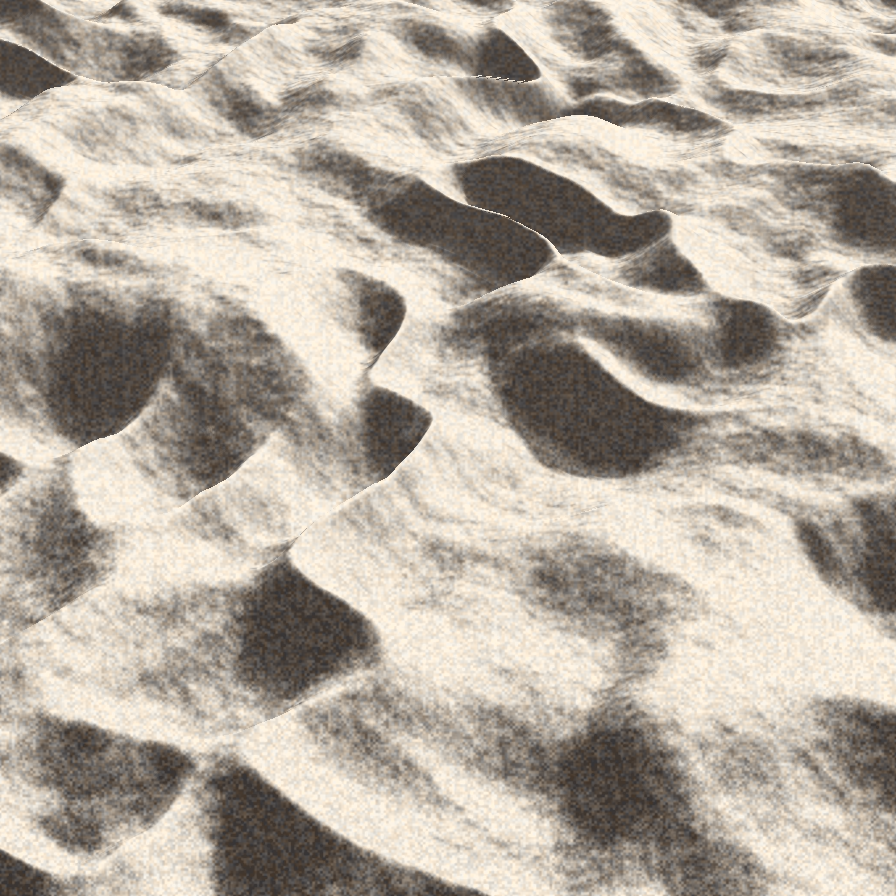
A WebGL 1 fragment shader for this texture:

```glsl
precision highp float;
uniform vec2 u_resolution;

float hash(vec2 p) {
  return fract(sin(dot(p, vec2(127.1, 311.7))) * 43758.5453);
}

float noise(vec2 p) {
  vec2 i = floor(p), f = fract(p);
  f = f * f * f * (f * (f * 6.0 - 15.0) + 10.0);
  return mix(mix(hash(i), hash(i + vec2(1, 0)), f.x),
             mix(hash(i + vec2(0, 1)), hash(i + vec2(1, 1)), f.x), f.y);
}

// Trampled dunes: broad swells, sharp crests and small lumps
float duneHeight(vec2 p) {
  p += 0.28 * vec2(noise(p * 1.7 + 3.0), noise(p * 1.7 + 17.0));
  vec2 turned = mat2(0.8, 0.6, -0.6, 0.8) * p;
  float fold = 2.0 * noise(turned * 2.1 + 9.0) - 1.0;
  float crest = 1.0 - sqrt(fold * fold + 0.006);
  return 0.30 * noise(p * 1.5) + 0.20 * crest + 0.06 * noise(turned * 5.5);
}

float sandHeight(vec2 p) {
  return duneHeight(p) + 0.010 * noise(p * 17.0) + 0.003 * noise(p * 43.0);
}

vec3 sandNormal(vec2 p) {
  float e = 0.008, h = sandHeight(p);
  return normalize(vec3(h - sandHeight(p + vec2(e, 0)), e,
                        h - sandHeight(p + vec2(0, e))));
}

// March between the highest and lowest sand levels, then bisect
vec3 hitSand(vec3 eye, vec3 ray) {
  float near = (eye.y - 0.56) / -ray.y;
  float far = eye.y / -ray.y;
  float stride = (far - near) / 40.0;
  float t = near;
  for (int i = 0; i < 40; i++) {
    vec3 p = eye + ray * t;
    if (p.y < duneHeight(p.xz)) break;
    t += stride;
  }
  for (int i = 0; i < 6; i++) {
    vec3 p = eye + ray * t;
    stride *= 0.5;
    t += p.y < duneHeight(p.xz) ? -stride : stride;
  }
  return eye + ray * t;
}

float sunlight(vec3 p, vec3 sun) {
  float lit = 1.0;
  for (int i = 0; i < 14; i++) {
    float t = 0.03 + 0.05 * float(i);
    vec3 q = p + sun * t;
    lit = min(lit, 0.6 + 9.0 * (q.y - duneHeight(q.xz)) / t);
  }
  return smoothstep(0.0, 1.0, lit);
}

void main() {
  vec2 uv = gl_FragCoord.xy / u_resolution.y;
  vec2 view = (2.0 * gl_FragCoord.xy - u_resolution) / u_resolution.y * 0.27;

  // Oblique camera looking down the beach
  vec3 ray = normalize(vec3(0.0, -0.57, 0.82) + view.x * vec3(1, 0, 0)
                       + view.y * vec3(0.0, 0.82, 0.57));
  vec3 pos = hitSand(vec3(4.0, 3.0, 2.0), ray);

  // Low sun from behind and to the right
  vec3 sun = normalize(vec3(0.55, 0.70, 0.65));
  float facing = dot(sandNormal(pos.xz), sun);
  float tone = smoothstep(-0.12, 0.80, facing);
  tone *= mix(0.30, 1.0, sunlight(pos, sun));
  tone = 0.06 + 0.94 * tone + 0.05 * uv.y;

  // Grains, coarser and stronger up close
  float fine = noise(uv * 340.0) - 0.5;
  float coarse = noise(uv * 190.0 + 40.0) - 0.5;
  float strength = mix(0.36, 0.16, uv.y) * (0.55 + 1.8 * tone * (1.0 - min(tone, 1.0)));
  tone += strength * (fine + 0.5 * coarse);

  vec3 shade = vec3(0.24, 0.21, 0.19);
  vec3 sand = vec3(0.95, 0.91, 0.85);
  vec3 color = mix(shade, sand, clamp(tone, 0.0, 1.07));
  color += 0.06 * (noise(uv * 260.0 + 70.0) - 0.5) * vec3(1.0, 0.1, -0.9);
  gl_FragColor = vec4(color, 1.0);
}
```
